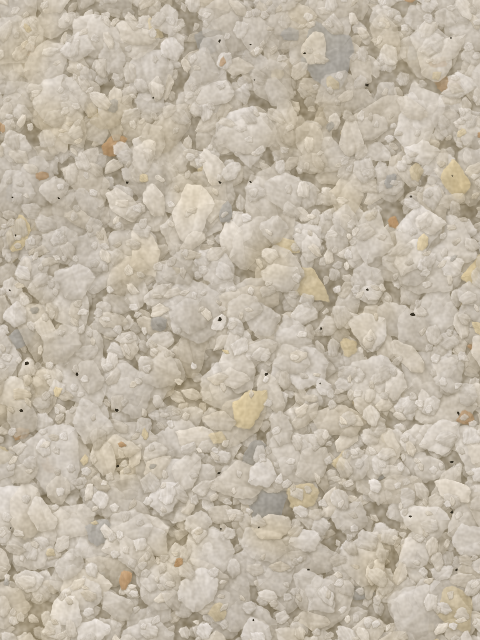
Write a WebGL 2 fragment shader that draws this texture.

```glsl
#version 300 es
precision highp float;
// Heap of pale, translucent quartz chips with dark gaps, a few stained stones and flecks.
// Layers of jittered cells each hold one irregular polygon; grains are bevelled, clouded,
// and laid over one another with a soft contact shadow.

#define PALE vec3(0.87, 0.84, 0.805)
#define DEEP vec3(0.46, 0.41, 0.31)
#define RUST vec3(0.68, 0.50, 0.31)
#define HONEY vec3(0.84, 0.76, 0.58)
#define SLATE vec3(0.60, 0.59, 0.57)
#define LIGHT normalize(vec2(-0.5, 0.85))
#define TONE 0.91
#define SHADOW 0.40
#define BEVEL 0.17
#define WOBBLE 0.07
#define CLOUD 0.13
#define FLECK_SHARE 0.30

uniform vec2 u_resolution;
out vec4 fragColor;

const int LAYER_COUNT = 8;
// Cell size as a part of the canvas width, and share of cells filled
const vec2 LAYERS[LAYER_COUNT] = vec2[](
  vec2(0.030, 0.80), vec2(0.060, 0.80), vec2(0.100, 0.75), vec2(0.045, 0.35),
  vec2(0.115, 0.50), vec2(0.075, 0.45), vec2(0.036, 0.25), vec2(0.018, 0.14));

vec3 hash3(vec2 p) {
  vec3 q = fract(p.xyx * vec3(0.1031, 0.1030, 0.0973));
  q += dot(q, q.yxz + 33.33);
  return fract((q.xxy + q.yzz) * q.zyx);
}

vec2 direction(float a) { return vec2(cos(a), sin(a)); }

float cornerNoise(vec2 cell, vec2 f, vec2 corner) {
  return dot(direction(6.2832 * hash3(cell + corner).x), f - corner);
}

// Gradient noise, about -0.7 to 0.7
float noise(vec2 p) {
  vec2 c = floor(p), f = p - c;
  vec2 u = f * f * f * (f * (f * 6.0 - 15.0) + 10.0);
  return mix(mix(cornerNoise(c, f, vec2(0, 0)), cornerNoise(c, f, vec2(1, 0)), u.x),
             mix(cornerNoise(c, f, vec2(0, 1)), cornerNoise(c, f, vec2(1, 1)), u.x), u.y);
}

float smoothMax(float a, float b, float k) {
  float h = max(k - abs(a - b), 0.0) / k;
  return max(a, b) + h * h * k * 0.25;
}

// Distance to an irregular polygon; side is the direction of its nearest edge
float chipDistance(vec2 q, float radius, vec2 seed, out vec2 side) {
  float d = -1.0, nearest = -9.0;
  side = vec2(0);
  for (int i = 0; i < 7; i++) {
    vec3 h = hash3(seed + float(i) * 7.3);
    vec2 n = direction((float(i) + 0.8 * h.x) * 0.8976);
    float e = dot(q, n) - radius * mix(0.70, 1.08, h.y);
    if (e > nearest) { nearest = e; side = n; }
    d = smoothMax(d, e, 0.07);
  }
  return d;
}

vec3 stone(float tone) { return mix(DEEP, PALE, tone); }

// Lays one layer of chips over the colour below
vec3 layChips(vec3 col, vec2 p, int layer, float clarity) {
  float size = LAYERS[layer].x, id = float(layer);
  vec2 axis = direction(id * 1.9 + 0.4);
  mat2 turn = mat2(axis.x, axis.y, -axis.y, axis.x);
  vec2 g = turn * p / size + id * 17.0, light = turn * LIGHT;
  vec2 home = floor(g);
  float wobble = WOBBLE * (noise(g * 3.5) + 0.5 * noise(g * 10.0));
  float soft = max(0.018, 0.9 / (u_resolution.x * size));
  for (int k = 0; k < 9; k++) {
    vec2 cell = home + vec2(k % 3 - 1, k / 3 - 1);
    vec3 a = hash3(cell + id * 31.7), b = hash3(cell + 71.3 + id * 13.1);
    vec2 q = g - cell - 0.5 - 0.7 * (a.xy - 0.5);
    if (a.z > LAYERS[layer].y || dot(q, q) > 1.3) continue;
    // Irregular outline, squeezed along a random axis
    vec2 squeeze = direction(b.x * 6.2832), side;
    vec2 s = q + squeeze * dot(q, squeeze) * b.y * 0.8;
    float d = chipDistance(s, mix(0.42, 0.66, b.z), cell + id * 5.7, side) + wobble;
    // Contact shadow, deeper away from the light
    float halo = max(0.0, 1.0 - max(d, 0.0) * 5.0);
    float lee = 0.55 - 0.45 * dot(q, light) / (length(q) + 0.01);
    col = mix(col, DEEP * 0.9, SHADOW * clarity * halo * halo * lee);
    float inside = 1.0 - smoothstep(-soft, soft, d);
    if (inside <= 0.0) continue;
    // Bevel, one cleavage plane and stretched inner cloud
    vec3 c = hash3(cell + 157.1 + id * 3.3);
    float bevel = smoothstep(-0.24, -0.02, d);
    float plane = smoothstep(-0.03, 0.03, dot(s, direction(c.x * 6.2832)) - 0.08);
    vec2 along = vec2(-squeeze.y, squeeze.x);
    float veins = noise(vec2(dot(q, squeeze) * 9.0, dot(q, along) * 2.5) + cell * 3.1);
    float tone = TONE + 0.22 * (c.y - 0.5) + BEVEL * bevel * (dot(side, light) - 0.15)
               + (plane - 0.5) * 0.08 + CLOUD * veins;
    vec3 chip = stone(tone) * mix(vec3(1), vec3(1.0, 0.985, 0.945), b.y * b.y);
    vec3 stain = c.z < 0.007 ? RUST : c.z < 0.028 ? HONEY : SLATE;
    if (c.z < 0.04) chip = mix(chip, stain * (0.65 + 0.4 * tone), 0.75);
    col = mix(col, chip, inside * mix(0.60, 1.0, a.x) * mix(0.75, 1.0, clarity));
  }
  return col;
}

void main() {
  vec2 p = gl_FragCoord.xy / u_resolution.x;
  // Chips read more crisply toward the bottom
  float clarity = mix(1.0, 0.65, smoothstep(0.5, 1.2, p.y + 0.2 * noise(p * 4.0)));
  vec3 col = stone(0.42 + 0.35 * noise(p * 22.0) + 0.3 * noise(p * 75.0));
  for (int i = 0; i < LAYER_COUNT; i++) col = layChips(col, p, i, clarity);
  // Sparse dark flecks
  vec2 g = p / 0.1, cell = floor(g);
  vec3 h = hash3(cell + 211.7);
  float fleck = length(g - cell - mix(vec2(0.2), vec2(0.8), h.xy)) + 0.04 * noise(g * 16.0);
  float radius = mix(0.015, 0.05, h.x * h.y);
  if (h.z < FLECK_SHARE) col = mix(DEEP * 0.45, col, smoothstep(radius - 0.012, radius + 0.012, fleck));
  // Broad warmth and fine grain
  col *= mix(vec3(1), vec3(1.0, 0.985, 0.94), smoothstep(0.0, 0.5, noise(p * 7.0)));
  col += 0.04 * noise(p * 3.0) + 0.045 * noise(p * 60.0) + 0.05 * noise(p * 140.0);
  fragColor = vec4(clamp(col, 0.0, 1.0), 1.0);
}
```
